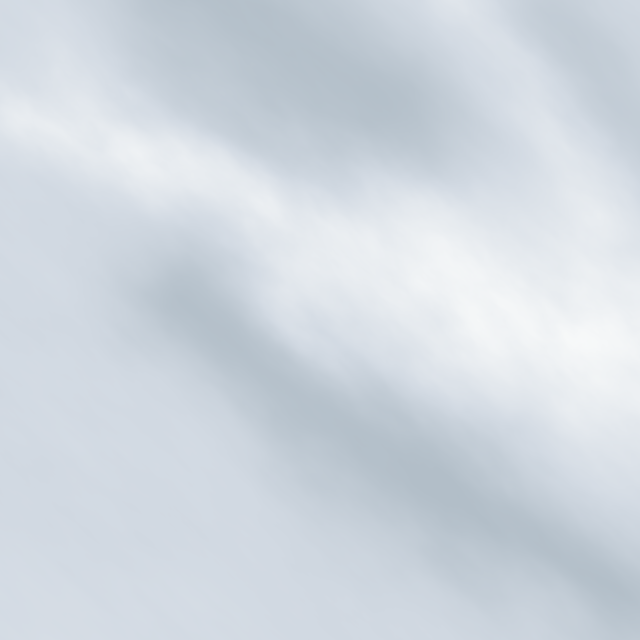
Give the GLSL for this texture, as a three.js fragment shader.

```glsl
// Soft overcast sky: pale cloud banks and grey-blue gaps drifting down to the right.
#define SHADOW vec3(0.675, 0.725, 0.765)
#define MIDTONE vec3(0.825, 0.855, 0.89)
#define HIGHLIGHT vec3(0.975, 0.98, 0.98)
#define BASE_TONE 0.50
#define DRIFT_ANGLE -0.75
#define STRETCH 1.9
#define WARP 0.075
#define BILLOW 0.40
#define WISP 0.14
#define GRAIN 0.035

varying vec2 vUv;

float hash(vec2 cell) {
  vec3 q = fract(vec3(cell.xyx) * 0.1031);
  q += dot(q, q.yzx + 33.33);
  return fract((q.x + q.y) * q.z);
}

// Smooth value noise, centred on zero
float noise(vec2 p) {
  vec2 cell = floor(p);
  vec2 f = fract(p);
  f = f * f * f * (f * (f * 6.0 - 15.0) + 10.0);
  float low = mix(hash(cell), hash(cell + vec2(1.0, 0.0)), f.x);
  float high = mix(hash(cell + vec2(0.0, 1.0)), hash(cell + 1.0), f.x);
  return mix(low, high, f.y) - 0.5;
}

float fbm(vec2 p) {
  float sum = 0.0;
  float gain = 0.5;
  for (int i = 0; i < 6; i++) {
    sum += gain * noise(p);
    p = mat2(1.6, 1.2, -1.2, 1.6) * p + 17.3;
    gain *= 0.5;
  }
  return sum;
}

// Fuzzy bank around the segment from a to b
float bank(vec2 p, vec2 a, vec2 b, float width) {
  vec2 along = b - a;
  float t = clamp(dot(p - a, along) / dot(along, along), 0.0, 1.0);
  float d = length(p - a - along * t) / width;
  return exp(-d * d);
}

vec3 skyColour(float tone) {
  vec3 lower = mix(SHADOW, MIDTONE, clamp(tone * 2.0, 0.0, 1.0));
  return mix(lower, HIGHLIGHT, clamp(tone * 2.0 - 1.0, 0.0, 1.0));
}

void main() {
  // Coordinates stretched along the drift
  float c = cos(DRIFT_ANGLE);
  float s = sin(DRIFT_ANGLE);
  vec2 drift = vec2(c * vUv.x + s * vUv.y, c * vUv.y - s * vUv.x);
  drift.x /= STRETCH;

  // Ragged outlines
  vec2 ragged = vec2(fbm(drift * 6.0 + 3.7), fbm(drift * 6.0 + 41.2));
  vec2 p = vUv + WARP * 2.0 * ragged;

  // Bright banks
  float crest = bank(p, vec2(0.06, 0.86), vec2(0.43, 0.69), 0.075);
  float mass = bank(p, vec2(0.57, 0.59), vec2(1.0, 0.43), 0.135);
  float veil = bank(p, vec2(0.74, 1.0), vec2(0.93, 0.66), 0.07);

  // Grey gaps
  float trough = bank(p, vec2(0.30, 0.51), vec2(0.95, 0.07), 0.11);
  float upperGap = bank(p, vec2(0.30, 1.02), vec2(0.58, 0.80), 0.15);
  float cornerGap = bank(p, vec2(0.88, 0.95), vec2(1.05, 0.78), 0.10);

  float light = 0.30 * crest + 0.42 * mass + 0.16 * veil;
  float shade = 0.40 * trough + 0.38 * upperGap + 0.22 * cornerGap;
  float tone = BASE_TONE + light - shade;

  // Billows swell in the bright cloud; wisps and faint grain lie everywhere
  float lit = clamp(crest + mass + 0.6 * veil, 0.0, 1.0);
  tone += BILLOW * lit * fbm(drift * 13.0 + ragged * 0.8);
  tone += WISP * fbm(drift * 5.0 + 71.0);
  tone += GRAIN * fbm(drift * vec2(30.0, 60.0) + 9.0);

  gl_FragColor = vec4(skyColour(tone), 1.0);
}
```
